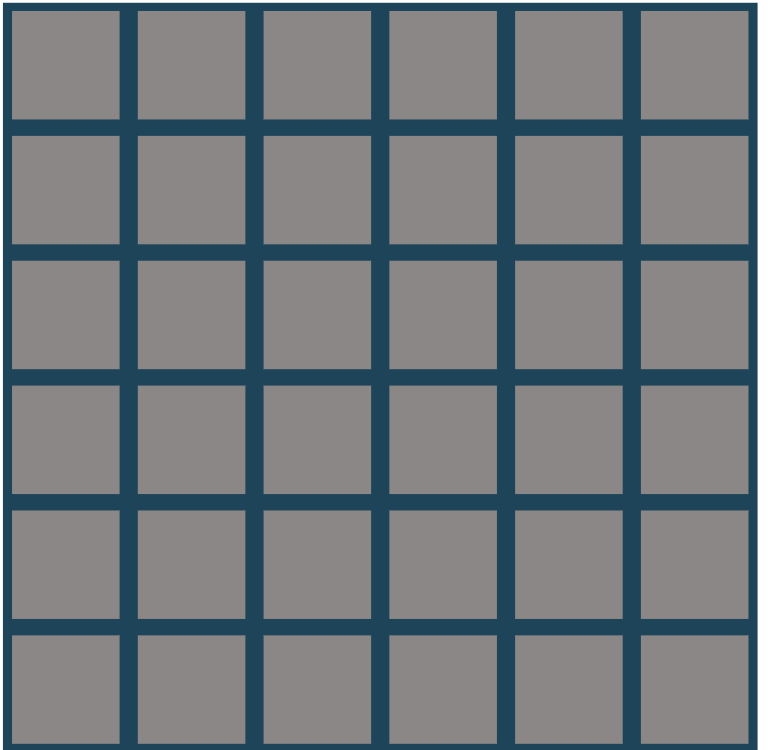
This pattern is drawn by a WebGL 1 fragment shader. Its source:

```glsl
precision highp float;
// A six by six grid of plain grey tiles on a dark blue sheet with a thin
// white margin. The sheet is folded into cells with fract, and box distances
// give the tile and sheet edges, smoothed over about one pixel.

#define GRID_COUNT vec2(6.0, 6.0)
#define CELL_PITCH vec2(0.1677, 0.1665)
#define TILE_HALF vec2(0.0717, 0.0723)
#define SHEET_CORNER vec2(0.0039, 0.0037)
#define TILE_COLOR vec3(0.547, 0.531, 0.525)
#define SHEET_COLOR vec3(0.114, 0.267, 0.349)
#define MARGIN_COLOR vec3(0.995)

uniform vec2 u_resolution;

float boxDistance(vec2 p, vec2 halfSize) {
  vec2 d = abs(p) - halfSize;
  return length(max(d, 0.0)) + min(max(d.x, d.y), 0.0);
}

float coverage(float dist, float pixel) {
  return clamp(0.5 - dist / pixel, 0.0, 1.0);
}

void main() {
  // Units of canvas height, measured from the top left corner.
  float pixel = 1.0 / u_resolution.y;
  vec2 p = vec2(gl_FragCoord.x, u_resolution.y - gl_FragCoord.y) * pixel;
  vec2 sheetPos = p - SHEET_CORNER;

  // Sheet against the white margin.
  vec2 sheetHalf = 0.5 * GRID_COUNT * CELL_PITCH;
  float sheet = coverage(boxDistance(sheetPos - sheetHalf, sheetHalf), pixel);
  vec3 color = mix(MARGIN_COLOR, SHEET_COLOR, sheet);

  // One tile centred in each cell, clipped to the sheet.
  vec2 cellPos = (fract(sheetPos / CELL_PITCH) - 0.5) * CELL_PITCH;
  float tile = coverage(boxDistance(cellPos, TILE_HALF), pixel);
  color = mix(color, TILE_COLOR, tile * sheet);

  gl_FragColor = vec4(color, 1.0);
}
```
